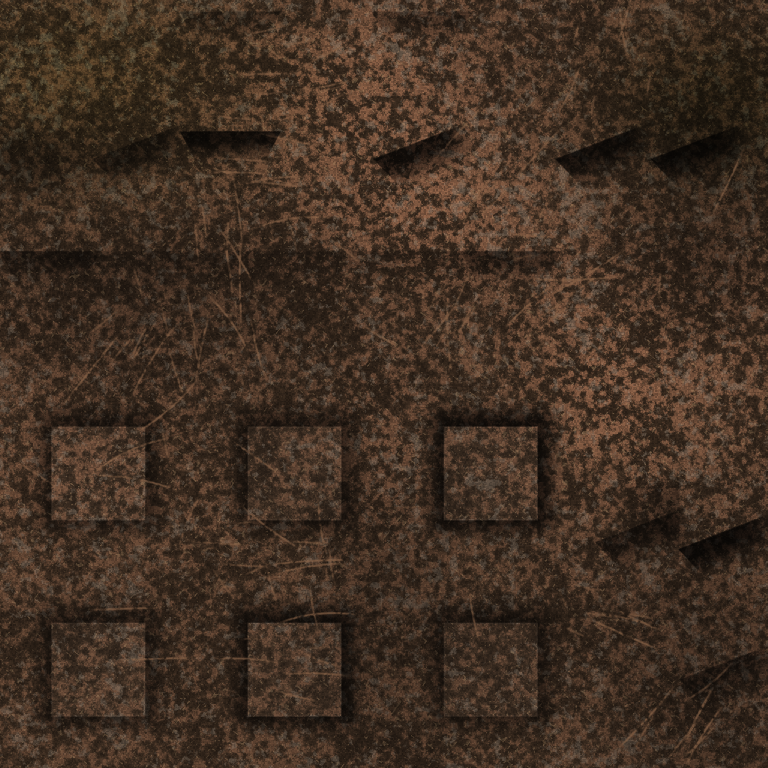
Write a Shadertoy shader that draws this texture.

```glsl
// Scratched, rusted metal plate with square studs and slanted shadowed notches.
float hash(vec2 p) {
    vec3 q = fract(p.xyx * 0.1031);
    q += dot(q, q.yzx + 33.33);
    return fract((q.x + q.y) * q.z);
}

float noise(vec2 p) {
    vec2 i = floor(p), f = fract(p);
    f = f * f * (3.0 - 2.0 * f);
    return mix(mix(hash(i), hash(i + vec2(1, 0)), f.x),
               mix(hash(i + vec2(0, 1)), hash(i + vec2(1, 1)), f.x), f.y);
}

float fbm(vec2 p) {
    float sum = 0.0, amp = 0.5;
    for (int i = 0; i < 4; i++) {
        sum += amp * noise(p);
        p = mat2(1.6, 1.2, -1.2, 1.6) * p + 7.3;
        amp *= 0.6;
    }
    return sum;
}

float blob(vec2 p, float x, float y, float w, float h) {
    vec2 q = (p - vec2(x, y)) / vec2(w, h);
    return exp(-dot(q, q));
}

float box(vec2 p, float halfSize) {
    vec2 d = abs(p) - halfSize;
    return length(max(d, 0.0)) + min(max(d.x, d.y), 0.0);
}

// Shadow under an edge that rises to the right from a pointed tip
float slantNotch(vec2 p, vec2 tip, float px) {
    vec2 q = mat2(0.934, -0.358, 0.358, 0.934) * (p - tip);
    float inside = smoothstep(-px, px, -q.y) * smoothstep(-px, px, q.x + q.y * 0.42);
    return inside * smoothstep(0.14, 0.09, q.x) * smoothstep(0.055, 0.012, -q.y);
}

// Shadow under a level edge, narrowing downward
float levelNotch(vec2 p, vec2 top, float px) {
    float depth = top.y - p.y;
    float side = 0.066 - depth * 0.55 - abs(p.x - top.x);
    return smoothstep(-px, px, depth) * smoothstep(-px, px, side) * smoothstep(0.046, 0.008, depth);
}

// Clusters of slightly bent scratches: x, y, angle
float scratches(vec2 p, float px) {
    vec3 clusters[14] = vec3[14](
        vec3(0.17, 0.53, 0.9), vec3(0.27, 0.55, -1.2), vec3(0.73, 0.60, 0.6), vec3(0.575, 0.56, 0.95),
        vec3(0.38, 0.25, -1.2), vec3(0.77, 0.24, -0.3), vec3(0.36, 0.14, -0.15), vec3(0.89, 0.05, 0.9),
        vec3(0.33, 0.77, -0.1), vec3(0.65, 0.80, 0.8), vec3(0.78, 0.92, 1.4), vec3(0.32, 0.67, -1.5),
        vec3(0.37, 0.91, 0.4), vec3(0.34, 0.28, 0.0));
    float sum = 0.0;
    for (int i = 0; i < 14; i++) {
        for (int j = 0; j < 12; j++) {
            vec2 id = vec2(i * 13 + 5, j * 7 + 3);
            float r = hash(id), s = hash(id + 41.7), stray = step(8.5, float(j));
            vec2 q = p - clusters[i].xy - (vec2(hash(id + 11.3), hash(id + 23.9)) - 0.5) * mix(0.13, 0.45, stray);
            float angle = clusters[i].z + (r - 0.5) * mix(0.5, 3.0, stray);
            vec2 along = vec2(cos(angle), sin(angle));
            q = vec2(dot(q, along), along.x * q.y - along.y * q.x);
            float halfLength = 0.012 + 0.055 * s * s;
            float line = smoothstep(0.0012 + px, 0.0, abs(q.y + (r - 0.5) * 5.0 * q.x * q.x));
            sum += line * smoothstep(halfLength, halfLength * 0.5, abs(q.x)) * (0.4 + 0.6 * s);
        }
    }
    return min(sum, 1.0);
}

void mainImage(out vec4 fragColor, in vec2 fragCoord) {
    vec2 p = fragCoord / iResolution.xy;
    float px = 1.0 / iResolution.y;
    // Broad rust and shade regions
    float rust = 0.75 * blob(p, 0.48, 0.89, 0.17, 0.12) + 0.75 * blob(p, 0.56, 0.72, 0.17, 0.11)
               + 0.9 * blob(p, 0.80, 0.49, 0.13, 0.15) + 0.4 * blob(p, 0.50, 0.43, 0.08, 0.13)
               + 0.35 * blob(p, 0.10, 0.39, 0.14, 0.1) + 0.35 * blob(p, 0.97, 0.5, 0.06, 0.2);
    rust = min(rust, 1.0);
    float shade = 0.4 * blob(p, 0.93, 0.84, 0.13, 0.12) + 0.4 * blob(p, 0.03, 0.79, 0.12, 0.05)
                + 0.25 * blob(p, 0.92, 0.12, 0.15, 0.18) + 0.2 * blob(p, 0.93, 0.65, 0.08, 0.08)
                + 0.2 * blob(p, 0.22, 0.6, 0.2, 0.1) + 0.2 * blob(p, 0.5, 0.2, 0.1, 0.2);
    float cloud = fbm(p * 12.0 + 3.0), flake = fbm(p * 125.0 + 19.0);
    float speck = noise(mat2(0.8, 0.6, -0.6, 0.8) * p * 290.0 + 51.0);
    // Layered corrosion
    vec3 col = mix(vec3(0.16, 0.118, 0.085), vec3(0.29, 0.215, 0.158), smoothstep(0.3, 0.8, cloud * 0.3 + flake * 0.7));
    float chips = smoothstep(0.52, 0.76, flake + 0.13 * rust + 0.25 * (cloud - 0.54));
    col = mix(col, vec3(0.47, 0.32, 0.235), chips * (0.45 + 0.4 * rust));
    float gray = smoothstep(0.62, 0.82, fbm(p * 105.0 + 80.0) + 0.25 * (cloud - 0.54));
    col = mix(col, vec3(0.43, 0.38, 0.33), gray * 0.5);
    col = mix(col, vec3(0.50, 0.40, 0.29), smoothstep(0.8, 0.95, speck) * 0.45);
    float moss = blob(p, 0.94, 0.87, 0.14, 0.1) + blob(p, 0.1, 0.9, 0.22, 0.14);
    col *= mix(vec3(1), vec3(0.92, 0.96, 0.8), min(moss, 1.0));
    col *= (0.84 + 0.36 * hash(floor(p * 512.0))) * (0.98 + 0.18 * rust) * (1.0 - shade);
    // Studs, three by two, with uneven soft shadows
    vec2 cell = clamp(round((p - 0.128) / 0.2555), vec2(0), vec2(2, 1));
    vec2 q = p - 0.128 - cell * 0.2555;
    float stud = box(q, 0.061), face = smoothstep(px, -px, stud);
    float strength = cell == vec2(2, 1) ? 0.72 : cell == vec2(1, 0) ? 0.68 : 0.52;
    float halo = smoothstep(0.036, -0.004, box(q - vec2(0.002, 0.004), 0.061));
    col *= 1.0 - strength * halo * (1.0 - face);
    col += face * (0.012 + 0.025 * smoothstep(0.003, 0.0, abs(stud)));
    // Notches, a faint level seam and a side panel
    float dark = max(0.75 * levelNotch(p, vec2(0.30, 0.829), px), 0.45 * slantNotch(p, vec2(0.885, 0.115), px));
    for (int i = 0; i < 2; i++) {
        float k = float(i);
        dark = max(dark, 0.3 * levelNotch(p, vec2(0.30 + 0.25 * k, 0.985), px));
        dark = max(dark, 0.35 * levelNotch(p, vec2(0.065 + 0.6 * k, 0.673), px));
        dark = max(dark, 0.7 * slantNotch(p, vec2(0.723 + 0.124 * k, 0.793), px));
        dark = max(dark, (0.5 + 0.2 * k) * slantNotch(p, vec2(0.12 + 0.366 * k, 0.793), px));
        dark = max(dark, (0.5 + 0.25 * k) * slantNotch(p, vec2(0.775 + 0.108 * k, 0.294 - 0.009 * k), px));
    }
    float seam = smoothstep(-px, px, 0.673 - p.y) * smoothstep(0.06, 0.0, 0.673 - p.y) * smoothstep(0.76, 0.66, p.x);
    float panel = smoothstep(px, -px, p.x - 0.885) * smoothstep(0.1, 0.0, 0.885 - p.x) * smoothstep(0.05, 0.02, abs(p.y - 0.335));
    col *= (1.0 - dark) * (1.0 - 0.22 * seam) * (1.0 - 0.35 * panel);
    // Worn scratches, broken up by the surface
    float wear = scratches(p, px) * smoothstep(0.2, 0.6, speck * 0.4 + flake * 0.6);
    col = mix(col, vec3(0.54, 0.39, 0.28), wear * 0.7 * (1.0 - 0.7 * dark));
    fragColor = vec4(col, 1.0);
}
```
